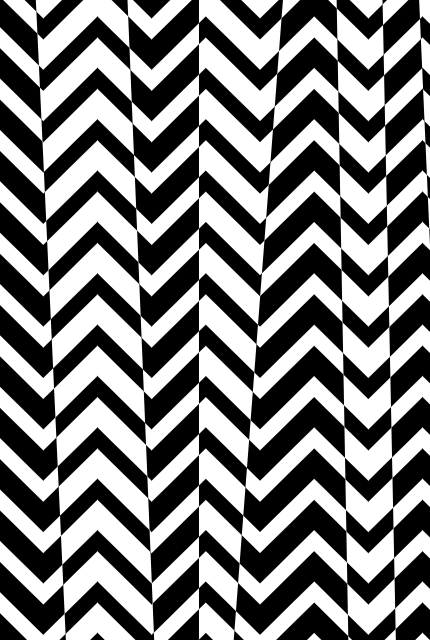
Give the GLSL for this pattern, as a WebGL 2 fragment shader.

```glsl
#version 300 es
precision highp float;

uniform vec2 u_resolution;
out vec4 fragColor;

const vec3 INK = vec3(0.0);
const vec3 PAPER = vec3(1.0);

// All lengths are fractions of the canvas height.
const float ZIGZAG_PERIOD = 0.1693;
const float FIRST_PEAK_X = 0.1523;
const float ZIGZAG_SLOPE = 0.985;
const float STRIPE_PITCH = 0.08026;
const float STRIPE_OFFSET = 0.0586;
const float STRIPE_DUTY = 0.59;

// Slanted borders: x at the top edge, x at the bottom edge.
const int BORDER_COUNT = 7;
const vec2 BORDERS[BORDER_COUNT] = vec2[](
    vec2(0.0560, 0.1029),
    vec2(0.1992, 0.2409),
    vec2(0.3109, 0.3109),
    vec2(0.4421, 0.3652),
    vec2(0.5260, 0.5443),
    vec2(0.5977, 0.6185),
    vec2(0.6549, 0.6992)
);

// Drop below the nearest peak of a triangle wave.
float zigzagDrop(float x, float peakX, float period, float slope) {
    float cycles = (x - peakX) / period;
    return abs(cycles - round(cycles)) * period * slope;
}

// Signed distance to a stack of bands, positive inside a band.
float bandDistance(float depth, float pitch, float duty, float slope) {
    float t = depth / pitch - 0.5 * duty;
    float inside = 0.5 * duty - abs(t - round(t));
    return inside * pitch / sqrt(1.0 + slope * slope);
}

// Signed distance to a slanted border, positive on its left side.
float borderDistance(vec2 p, vec2 border) {
    float lean = border.y - border.x;
    return (border.x + lean * p.y - p.x) / sqrt(1.0 + lean * lean);
}

// Smoothed sign running from -1 to 1 across one pixel.
float softSign(float d, float pixel) {
    return clamp(2.0 * d / pixel, -1.0, 1.0);
}

void main() {
    float pixel = 1.0 / u_resolution.y;
    // Depth is measured downward from the top edge.
    vec2 p = vec2(gl_FragCoord.x * pixel, 1.0 - gl_FragCoord.y * pixel);

    // Chevron bands
    float drop = zigzagDrop(p.x, FIRST_PEAK_X, ZIGZAG_PERIOD, ZIGZAG_SLOPE);
    float depth = p.y - STRIPE_OFFSET - drop;
    float tone = -softSign(
        bandDistance(depth, STRIPE_PITCH, STRIPE_DUTY, ZIGZAG_SLOPE), pixel);

    // Each border swaps the two colours on its right side.
    for (int i = 0; i < BORDER_COUNT; i++) {
        tone *= softSign(borderDistance(p, BORDERS[i]), pixel);
    }

    fragColor = vec4(mix(INK, PAPER, 0.5 + 0.5 * tone), 1.0);
}
```
